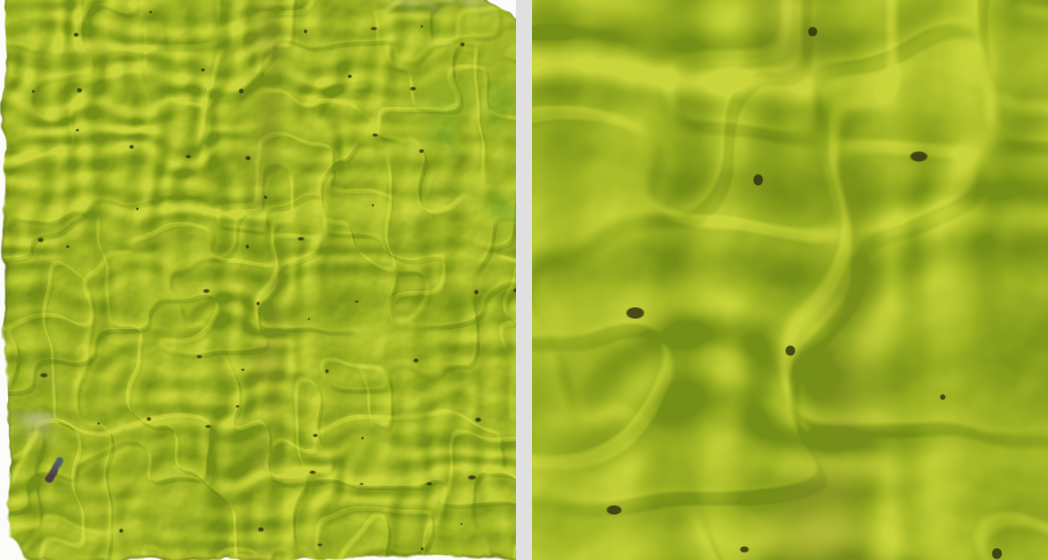
Left, the full canvas; right, a detail of the centre.
A Shadertoy shader for this texture:

```glsl
// Thick yellow-green paint over a coarse woven canvas, with specks and a ragged edge.
#define THREADS vec2(17.5, 21.0)   // thread bumps across and down
#define WARP 0.85                  // wander of the threads
#define RELIEF 0.62                // strength of the slanted light
#define SPECK_CELLS 10.0           // speck cells per canvas height
#define SPECK_CHANCE 0.55
#define DEEP vec3(0.46, 0.565, 0.085)
#define MID vec3(0.625, 0.71, 0.14)
#define LIGHT vec3(0.79, 0.84, 0.23)
#define PAPER vec3(0.985, 0.985, 0.975)
#define PALE vec3(0.72, 0.73, 0.56)

const float TAU = 6.28318;

float hash(vec2 p) {
    p = fract(p * vec2(0.1031, 0.1137));
    p += dot(p, p.yx + 33.33);
    return fract((p.x + p.y) * p.x * 17.3);
}

float noise(vec2 p) {
    vec2 i = floor(p), f = fract(p);
    f = f * f * f * (f * (f * 6.0 - 15.0) + 10.0);
    return mix(mix(hash(i), hash(i + vec2(1, 0)), f.x),
               mix(hash(i + vec2(0, 1)), hash(i + vec2(1, 1)), f.x), f.y);
}

float fbm(vec2 p) {
    float sum = 0.0, amp = 0.5;
    for (int i = 0; i < 4; i++) {
        sum += amp * noise(p);
        p = mat2(1.6, 1.2, -1.2, 1.6) * p + 19.7;
        amp *= 0.5;
    }
    return sum;
}

// Soft round patch, 1 at its centre
float patchAt(vec2 p, vec2 centre, vec2 size) {
    vec2 d = (p - centre) / size;
    return exp(-dot(d, d));
}

float band(float x, float centre, float width) {
    float d = (x - centre) / width;
    return exp(-d * d);
}

// A lip of paint: steep on one side, fading on the other
float paintLip(vec2 p) {
    float r = noise(p) - 0.5;
    return smoothstep(-0.035, 0.035, r) * exp(-7.0 * max(r, 0.0));
}

// Paint surface, in thread units
float height(vec2 p) {
    vec2 uv = p / THREADS;
    vec2 wander = vec2(noise(p * 0.65 + 5.0), noise(p * 0.65 + 47.0)) - 0.5;
    vec2 q = p + WARP * wander;
    float clear = patchAt(uv, vec2(0.2, 0.82), vec2(0.26, 0.22));
    float grip = mix(0.45 * noise(p * 0.35 + 9.0), 0.48, clear);
    float weave = grip * (cos(TAU * q.x) + cos(TAU * q.y));
    float streaks = noise(q * vec2(1.1, 0.13) + 3.0) + noise(q * vec2(0.13, 1.1) + 71.0) - 1.0;
    float lumps = fbm(p * 0.95 + 31.0) - 0.47;
    float lips = paintLip(q * vec2(0.5, 0.85) + 13.0) + paintLip(q * vec2(0.95, 0.5) + 83.0);
    return weave + 0.9 * streaks + 1.1 * lumps + (0.5 - 0.25 * clear) * (lips - 0.5);
}

// Signed distance to the ragged border, positive on the paint
float border(vec2 uv) {
    float ragged = 0.013 * (noise(uv * 27.0) - 0.3) + 0.004 * noise(uv * 80.0);
    float left = uv.x - 0.003 - 0.010 * smoothstep(0.55, 0.2, uv.y);
    float topRight = (1.0 - uv.x + 1.5 * (1.0 - uv.y) - 0.045) * 0.6;
    float lowerLeft = (uv.x + uv.y - 0.052) * 0.7;
    float foot = uv.y + 0.006 - 0.010 * band(uv.x, 0.79, 0.12);
    return min(min(left, topRight), min(lowerLeft, foot)) - ragged;
}

float segment(vec2 p, vec2 a, vec2 b) {
    vec2 d = b - a;
    return length(p - a - d * clamp(dot(p - a, d) / dot(d, d), 0.0, 1.0));
}

void mainImage(out vec4 fragColor, in vec2 fragCoord) {
    vec2 uv = fragCoord / iResolution.xy;
    vec2 s = fragCoord / iResolution.y;
    vec2 p = uv * THREADS;
    float px = 1.0 / iResolution.y;

    // Tone from height, slope and broad dark bands
    float h = height(p);
    float slope = h - height(p + vec2(-0.11, 0.17));
    float tone = 0.53 + 0.2 * h + RELIEF * slope;
    tone -= 0.16 * (band(uv.x, 0.43, 0.025) + band(uv.x, 0.51, 0.03)) * (0.5 + noise(p * 0.4));
    tone -= 0.14 * (band(uv.y, 0.46, 0.04) + band(uv.y, 0.215, 0.018));
    tone = clamp(tone, 0.0, 1.0);
    vec3 col = mix(mix(DEEP, MID, min(tone * 2.0, 1.0)), LIGHT, max(tone * 2.0 - 1.0, 0.0));

    // Green, olive and pale stains
    float mottled = smoothstep(0.3, 0.65, fbm(p * 0.8 + 55.0));
    float green = patchAt(uv, vec2(0.88, 0.76), vec2(0.05, 0.08)) + patchAt(uv, vec2(0.98, 0.63), vec2(0.03))
                + patchAt(uv, vec2(0.97, 0.8), vec2(0.03, 0.06));
    col = mix(col, vec3(0.37, 0.59, 0.13), 0.6 * min(green, 1.0) * mottled);
    col = mix(col, vec3(0.53, 0.55, 0.17), 0.4 * band(uv.x, 0.52, 0.03) * mottled);
    float pale = patchAt(uv, vec2(0.86, 1.0), vec2(0.08, 0.022)) + patchAt(uv, vec2(0.08, 0.27), vec2(0.05, 0.04))
               + patchAt(uv, vec2(0.95, 0.055), vec2(0.015));
    col = mix(col, PALE, 0.85 * min(pale, 1.0) * mottled);

    // Small dark specks, one at most per cell
    vec2 cell = floor(s * SPECK_CELLS);
    vec2 spot = 0.15 + 0.7 * vec2(hash(cell + 3.0), hash(cell + 61.0));
    vec2 off = (fract(s * SPECK_CELLS) - spot) / SPECK_CELLS;
    off.x *= mix(0.55, 1.2, hash(cell + 29.0));
    float radius = mix(0.0015, 0.004, hash(cell + 17.0)) * step(hash(cell + 90.0), SPECK_CHANCE);
    float speck = smoothstep(px, -px, length(off) - radius) * step(0.001, radius);
    col = mix(col, vec3(0.2, 0.2, 0.06), 0.85 * speck);

    // Violet fleck near the lower left
    float fleck = segment(s, vec2(0.088, 0.145), vec2(0.105, 0.178)) - 0.004 - 0.005 * noise(s * 90.0);
    vec3 violet = mix(vec3(0.29, 0.17, 0.27), vec3(0.27, 0.36, 0.42), smoothstep(0.145, 0.18, s.y));
    col = mix(col, violet, 0.9 * smoothstep(0.003, -0.003, fleck));

    // Olive rim, then bare paper
    float edge = border(uv);
    col = mix(col, vec3(0.4, 0.44, 0.13), 0.6 * smoothstep(0.009, 0.0, edge) * mottled);
    col = mix(PAPER, col, smoothstep(-1.5 * px, 1.5 * px, edge));
    fragColor = vec4(col, 1.0);
}
```
